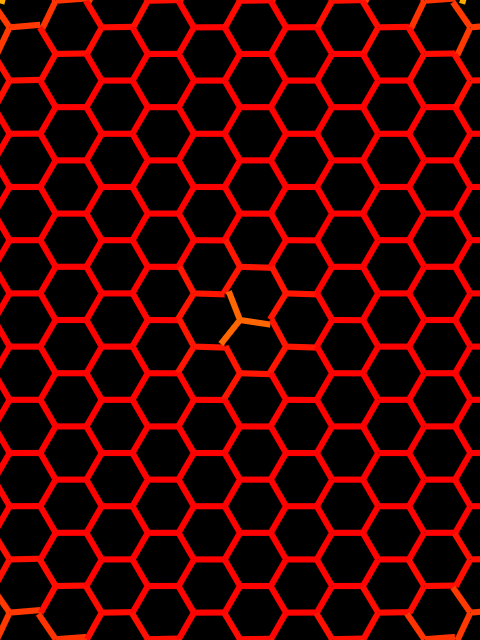
Give the GLSL for this pattern, as a WebGL 2 fragment shader.

```glsl
#version 300 es
precision highp float;
// Red honeycomb built from three-armed stars that twist and turn orange at the center and corners.

uniform vec2 u_resolution;
out vec4 outColor;

const float ARM = 0.048;  // arm length as a share of canvas height
const float ROOT3 = sqrt(3.0);

// Signed distance to a flat-ended bar of unit length along +x
float barDistance(vec2 p) {
    vec2 d = abs(p - vec2(0.5, 0.0)) - vec2(0.5, 0.1);
    return length(max(d, 0.0)) + min(max(d.x, d.y), 0.0);
}

// Signed distance to three bars at 120 degrees, turned by an angle
float starDistance(vec2 p, float angle) {
    float d = 1e3;
    for (int k = 0; k < 3; k++) {
        float a = angle + float(k) * 2.0943951;
        vec2 axis = vec2(cos(a), sin(a));
        d = min(d, barDistance(vec2(dot(p, axis), dot(p, vec2(-axis.y, axis.x)))));
    }
    return d;
}

// Twist by radius: negative at the center, flat between, positive at the corners
float twistAt(vec2 node) {
    float x = length(node) * ARM / 0.308 - 1.0;
    return x * x * x * x * x;
}

void main() {
    // Arm-length units, origin at the canvas center
    float unit = ARM * u_resolution.y;
    vec2 p = (gl_FragCoord.xy - 0.5 * u_resolution) / unit;
    vec3 color = vec3(0.0);

    // Layer nearby stars by column, then from top to bottom
    float nearColumn = round(p.x / 1.5);
    for (int i = -1; i <= 1; i++) {
        float column = nearColumn + float(i);
        float shift = 0.5 * mod(column, 2.0);
        float nearRow = round(p.y / ROOT3 - shift);
        for (int j = 1; j >= -1; j--) {
            vec2 node = vec2(1.5 * column, ROOT3 * (nearRow + float(j) + shift));
            float twist = twistAt(node);
            float d = starDistance(p - node, 0.15 * twist);
            vec3 starColor = vec3(1.0, min(0.4 * abs(twist), 1.0), 0.0);
            color = mix(color, starColor, clamp(0.5 - d * unit, 0.0, 1.0));
        }
    }
    outColor = vec4(color, 1.0);
}
```
